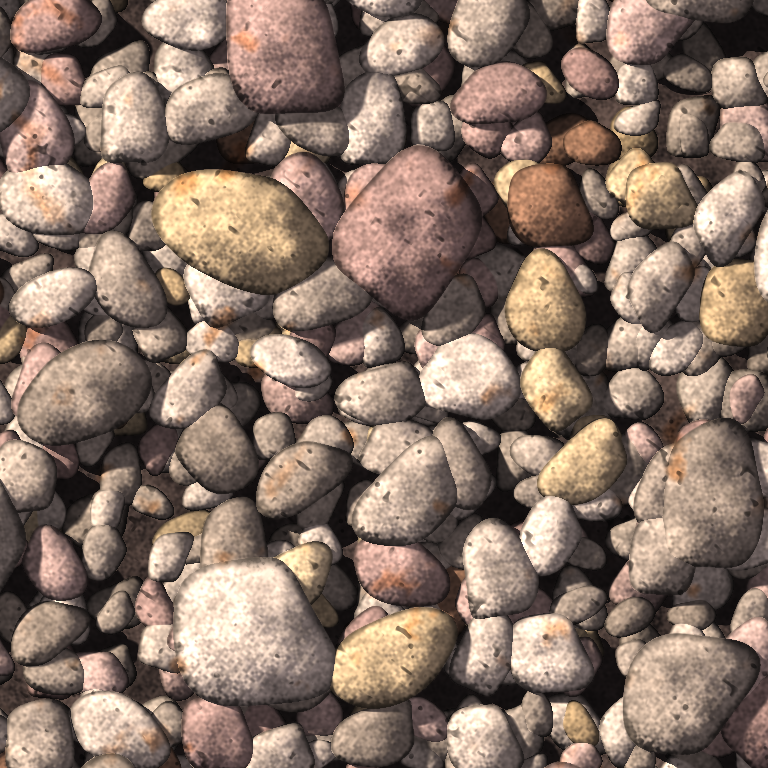
Reproduce this texture procedurally as a Shadertoy shader.

```glsl
// Beach pebbles of mixed sizes, piled up in low warm sunlight.

struct Surface { float height; vec2 slope; vec3 tint; };

float hash(vec2 p) {
    return fract(sin(dot(p, vec2(127.1, 311.7))) * 43758.5453);
}

float noise(vec2 p) {
    vec2 i = floor(p), f = fract(p);
    f = f * f * (3.0 - 2.0 * f);
    return mix(mix(hash(i), hash(i + vec2(1, 0)), f.x),
               mix(hash(i + vec2(0, 1)), hash(i + vec2(1, 1)), f.x), f.y);
}

float fbm(vec2 p) {
    float sum = 0.0, amp = 0.57;
    for (int i = 0; i < 3; i++) {
        sum += amp * noise(p);
        p = mat2(1.6, 1.2, -1.2, 1.6) * p + 5.3;
        amp *= 0.5;
    }
    return sum;
}

// Cream, grey, pink, ochre and a few brown stones
vec3 stoneTint(float pick, float shade) {
    vec3 tint = mix(vec3(0.66, 0.60, 0.53), vec3(0.98, 0.91, 0.83), shade);
    if (pick > 0.62) tint = mix(vec3(0.68, 0.55, 0.51), vec3(0.93, 0.80, 0.74), shade);
    if (pick > 0.84) tint = mix(vec3(0.78, 0.67, 0.50), vec3(0.96, 0.86, 0.68), shade);
    if (pick > 0.96) tint = vec3(0.66, 0.50, 0.39);
    return tint;
}

// Lay one jittered grid of domed stones; the four nearest cells can reach p
void layStones(inout Surface s, vec2 p, float cell, float base, float density, float px) {
    vec2 corner = floor(p / cell - 0.5);
    for (int k = 0; k < 4; k++) {
        vec2 id = corner + vec2(k & 1, k >> 1);
        vec2 key = id + cell * 731.0;
        vec4 place = fract(hash(key) * vec4(1.0, 17.3, 57.9, 131.7));
        if (place.x > density) continue;
        vec2 r = p - (id + 0.25 + 0.5 * place.yz) * cell;
        float size = cell * mix(0.41, 0.57, place.w);
        if (dot(r, r) > 1.7 * size * size) continue;

        // Warped, slightly squared ellipse
        vec4 form = fract(hash(key + 3.1) * vec4(1.0, 23.9, 71.3, 149.7));
        float a = 6.283 * form.x, ca = cos(a), sa = sin(a);
        mat2 turn = mat2(ca, -sa, sa, ca);
        vec2 radii = size * vec2(1.0, mix(0.64, 0.92, form.y));
        vec2 q = turn * r / radii;
        q += 0.15 * sin(q.yx * 2.4 + a * vec2(3.0, 5.0));
        float d = mix(length(q), sqrt(length(q * q)), 0.35);
        float cover = smoothstep(px, -px, (d - 1.0) * radii.y);
        if (cover <= 0.0) continue;

        float h = base + size * (0.3 * form.z + 0.5 * sqrt(max(0.0, 1.0 - d * d * d)));
        float w = cover * smoothstep(-px, px, h - s.height);
        vec2 outward = normalize((q / radii) * turn + 1e-5);
        vec3 tint = stoneTint(form.w, fract(place.w * 7.0 + form.z));
        tint *= 1.0 - 0.4 * smoothstep(0.86, 1.0, d);
        s.height = mix(s.height, h, w);
        s.slope = mix(s.slope, outward * min(d * d, 1.0) * 0.97, step(0.4, w));
        s.tint = mix(s.tint, tint, w);
    }
}

void mainImage(out vec4 fragColor, in vec2 fragCoord) {
    float px = 1.0 / iResolution.y;
    vec2 p = fragCoord * px + 3.0;

    // Small stones at the bottom, large ones on top
    Surface s = Surface(-0.02, vec2(0), vec3(0.40, 0.34, 0.32));
    layStones(s, p, 0.086, -0.014, 1.00, px);
    layStones(s, p, 0.069, 0.000, 0.95, px);
    layStones(s, p, 0.115, 0.016, 0.85, px);
    layStones(s, p, 0.190, 0.028, 0.42, px);

    // Lumps and fine grain on the stone faces
    vec2 turned = mat2(0.8, 0.6, -0.6, 0.8) * p;
    float stain = fbm(turned * 34.0 + 9.0);
    vec2 lumps = vec2(fbm(turned * 25.0), fbm(p * 25.0 + 40.0)) - 0.5;
    vec2 grain = vec2(noise(turned * 200.0), noise(turned * 270.0 + 71.0)) - 0.5;
    vec2 tilt = s.slope + 0.65 * lumps + 0.3 * grain;
    vec3 normal = normalize(vec3(tilt, sqrt(max(0.04, 1.0 - dot(tilt, tilt)))));

    // Cast shadows: a few widening steps toward the sun over the larger stones
    vec2 sunward = normalize(vec2(-0.85, 0.5));
    float facing = dot(normal, normalize(vec3(sunward, 0.72)));
    float sun = smoothstep(0.12, 0.82, facing);
    for (int i = 1; i <= 5; i++) {
        if (sun < 0.02) break;
        float t = 0.008 * float(i) + 0.0016 * float(i * i);
        Surface caster = Surface(-0.02, vec2(0), vec3(0));
        layStones(caster, p + sunward * t, 0.115, 0.016, 0.85, px);
        layStones(caster, p + sunward * t, 0.190, 0.028, 0.42, px);
        float above = caster.height - s.height - 0.6 * t - 0.002;
        sun *= 1.0 - smoothstep(0.0, 0.006, above);
    }

    // Mineral stains, speckles and small pits
    vec3 tint = s.tint * (0.76 + 0.48 * stain);
    float rust = smoothstep(0.72, 0.95, noise(turned * 27.0 + 60.0)) * smoothstep(0.4, 0.65, stain);
    tint *= mix(vec3(1), vec3(0.94, 0.78, 0.63), rust);
    tint *= 1.0 + 0.3 * grain.x + 0.22 * grain.y;
    float pits = smoothstep(0.76, 0.9, noise(turned * 105.0 + 17.0));
    tint *= 1.0 - 0.5 * pits * smoothstep(0.52, 0.66, stain);

    // Cool sky fill fades in the gaps and under the edges
    float open = mix(0.42, 1.0, smoothstep(-0.02, 0.04, s.height));
    open *= mix(0.6, 1.0, smoothstep(0.15, 0.75, normal.z));
    vec3 light = vec3(0.44, 0.42, 0.45) * open + vec3(0.76, 0.72, 0.67) * sun;
    fragColor = vec4(min(tint * light, 1.0), 1.0);
}
```
